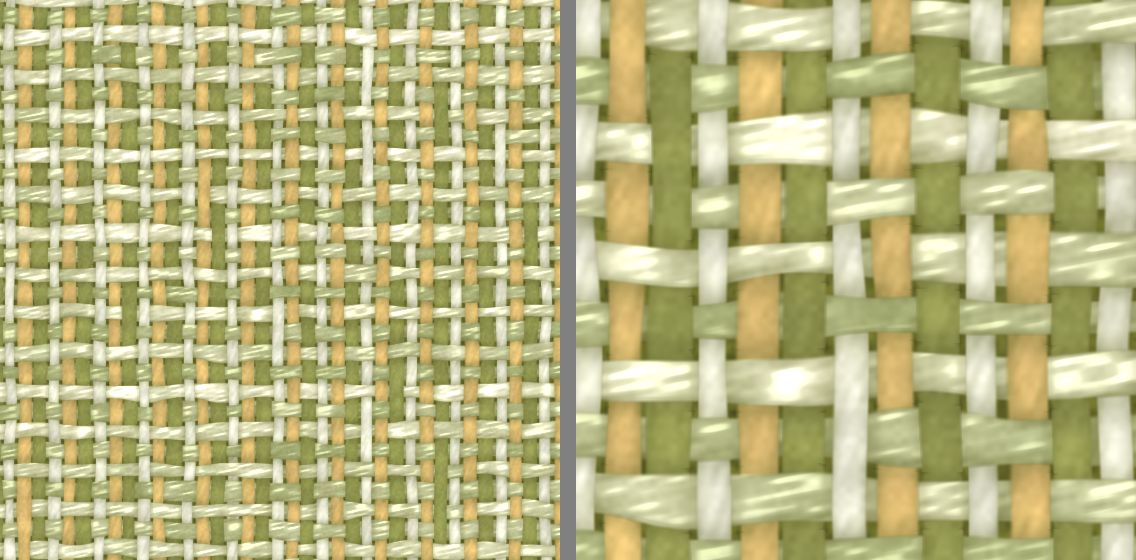
Left, the full canvas; right, a detail of the centre.
Reproduce this texture procedurally as a three.js fragment shader.

```glsl
// Coarse woven cloth: white, amber and olive warps in turn, crossed by cream and green wefts.
// Each thread rises and dips over its neighbours; the higher thread wins at every point,
// then rounding, shadow, slanted fibres and per-thread variation are added.
varying vec2 vUv;

float hash(vec2 p) {
  vec3 q = fract(p.xyx * vec3(0.1031, 0.1030, 0.0973));
  q += dot(q, q.yzx + 33.33);
  return fract((q.x + q.y) * q.z);
}

float noise(vec2 p) {
  vec2 i = floor(p), f = fract(p);
  f = f * f * (3.0 - 2.0 * f);
  return mix(mix(hash(i), hash(i + vec2(1.0, 0.0)), f.x),
             mix(hash(i + vec2(0.0, 1.0)), hash(i + 1.0), f.x), f.y);
}

// +1 where the weft passes over the warp, -1 where it passes under.
// White and amber warps change their lift partway across the cloth.
float weftOver(float warp, float row) {
  float kind = mod(warp, 3.0);
  float liftOdd = kind < 0.5 ? 1.0 - step(24.0, warp)
                : kind < 1.5 ? step(18.0, warp) : 0.0;
  float warpUp = abs(mod(row, 2.0) - liftOdd) < 0.5 ? 1.0 : 0.0;
  float flaw = step(0.975, hash(vec2(warp + 5.0, row + 71.0)));
  return 1.0 - 2.0 * abs(warpUp - flaw);
}

float roundness(float d) {
  return sqrt(max(0.0, 1.0 - d * d));
}

void main() {
  vec2 p = vec2(vUv.x, 1.0 - vUv.y);

  // Thread coordinates, gently bent so that no thread runs dead straight
  float s = p.x * 37.65 - 0.18 + 0.30 * (noise(p * vec2(38.0, 11.0)) - 0.5);
  float t = p.y * 28.35 - 0.33 + 0.34 * (noise(p * vec2(15.0, 28.0) + 40.0) - 0.5);
  float warp = floor(s), row = floor(t);
  float kind = mod(warp, 3.0);

  // Rise and fall along each thread
  float s0 = floor(s - 0.5), t0 = floor(t - 0.5);
  float weftWave = mix(weftOver(s0, row), weftOver(s0 + 1.0, row),
                       smoothstep(0.15, 0.85, fract(s - 0.5)));
  float warpWave = -mix(weftOver(warp, t0), weftOver(warp, t0 + 1.0),
                        smoothstep(0.15, 0.85, fract(t - 0.5)));

  // Signed distance across each thread, in half widths
  float warpHalf = kind < 0.5 ? 0.38 : kind < 1.5 ? 0.45 : 0.50;
  float weftHalf = 0.32 + 0.11 * hash(vec2(row, 9.0))
                 + 0.09 * (noise(vec2(p.x * 20.0, row * 7.0)) - 0.3);
  float warpD = (fract(s) - 0.5) / warpHalf;
  float weftD = (fract(t) - 0.5) / weftHalf;
  float warpMask = 1.0 - smoothstep(0.82, 1.08, abs(warpD));
  float weftMask = 1.0 - smoothstep(0.85, 1.08, abs(weftD));

  // Warp colours
  vec3 shadow = vec3(0.36, 0.37, 0.14);
  vec3 warpCol = kind < 0.5 ? vec3(0.91, 0.91, 0.82)
               : kind < 1.5 ? vec3(0.87, 0.74, 0.45) : vec3(0.58, 0.60, 0.32);
  warpCol *= 0.93 + 0.14 * noise(vec2(warp * 5.0, p.y * 50.0));
  float warpFibre = noise(vec2(p.x * 190.0 + p.y * 60.0, p.y * 65.0));
  float warpLight = (0.55 + 0.45 * roundness(warpD)) * (0.80 + 0.20 * warpWave);
  warpCol = mix(shadow, warpCol, clamp(warpLight + 0.22 * (warpFibre - 0.3), 0.0, 1.1));

  // Weft colours: odd rows lean to cream, even rows to green
  float cream = mix(0.20, 0.72, mod(row, 2.0)) + 0.45 * (hash(vec2(row, 3.0)) - 0.5)
              + 0.50 * (noise(vec2(p.x * 17.0, row * 13.0)) - 0.5);
  vec3 weftCol = mix(vec3(0.67, 0.70, 0.48), vec3(0.95, 0.94, 0.81), clamp(cream, 0.0, 1.0));
  float weftFibre = noise(vec2(p.x * 48.0, p.y * 235.0 + p.x * 45.0));
  float weftLight = (0.52 + 0.48 * roundness(weftD) - 0.10 * weftD) * (0.85 + 0.15 * weftWave);
  weftCol = mix(shadow, weftCol, clamp(weftLight + 0.42 * (weftFibre - 0.42), 0.0, 1.12));

  // Sheen on the crown of each float
  float crown = roundness(weftD + 0.25) * smoothstep(0.0, 1.0, weftWave);
  weftCol += vec3(0.22, 0.22, 0.20) * crown * smoothstep(0.52, 0.90, weftFibre);

  // Layering: the higher thread covers the lower, which shows through the gaps
  float weftZ = weftWave + 0.5 * roundness(weftD);
  float warpZ = warpWave + 0.5 * roundness(warpD);
  float weftOnTop = smoothstep(-0.18, 0.18, weftZ - warpZ);
  vec3 ground = shadow * (0.95 + 0.35 * noise(p * 150.0));
  vec3 warpFirst = mix(mix(ground, weftCol, weftMask), warpCol, warpMask);
  vec3 weftFirst = mix(mix(ground, warpCol, warpMask), weftCol, weftMask);
  vec3 col = mix(warpFirst, weftFirst, weftOnTop);

  // Contact shade at crossings, and fine grain
  col *= 1.0 - 0.13 * (1.0 - smoothstep(0.0, 0.5, abs(weftZ - warpZ)));
  col += 0.05 * (noise(p * 240.0) - 0.5);
  gl_FragColor = vec4(clamp(col, 0.0, 1.0), 1.0);
}
```
